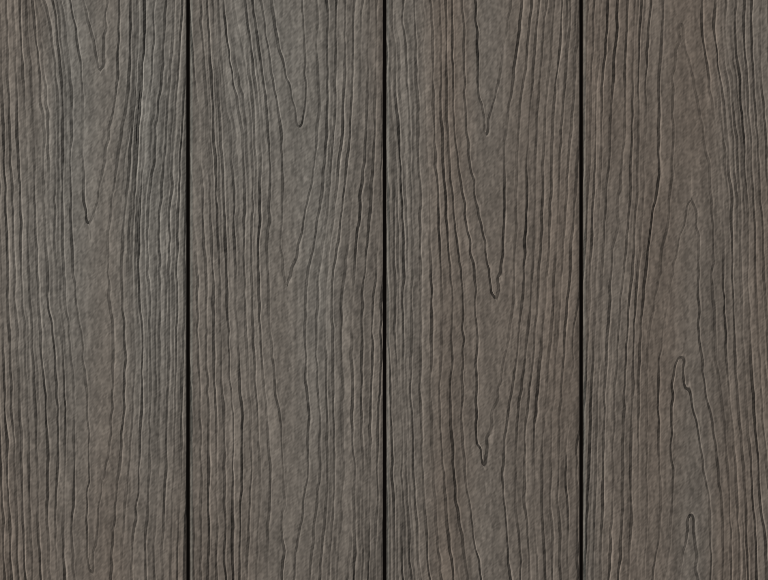
This texture is drawn by a Shadertoy shader. Its source:

```glsl
// Four upright composite deck boards with embossed cathedral wood grain.
// Each board draws the contour lines of a warped V-shaped ring field as
// shaded grooves, over streaky brown-grey tone, with dark gaps between boards.

#define BOARD_WIDTH 0.2559   // share of the canvas width
#define FIRST_GAP 0.2448     // position of the first gap, same unit
#define GAP_HALF 0.0085      // remaining lengths are in board widths
#define GROOVE_HALF 0.0058
#define GROOVE_DEPTH 0.42
#define RIDGE_LIGHT 0.24
#define RING_RATE 1.2        // rings per board width along the axis
#define BAND_AMOUNT 0.20
#define STREAK_AMOUNT 0.16
#define SPECKLE_AMOUNT 0.20

const vec3 WARM_BROWN = vec3(0.392, 0.356, 0.322);
const vec3 COOL_GREY = vec3(0.410, 0.396, 0.372);
const vec3 GAP_BLACK = vec3(0.040, 0.032, 0.026);
const vec4 TIP_HEIGHT = vec4(1.76, 1.48, 0.61, 2.80);

float hash(vec2 p) {
    return fract(sin(dot(p, vec2(127.1, 311.7))) * 43758.5453);
}

float noise(vec2 p) {
    vec2 i = floor(p), f = fract(p);
    f = f * f * (3.0 - 2.0 * f);
    return mix(mix(hash(i), hash(i + vec2(1, 0)), f.x),
               mix(hash(i + vec2(0, 1)), hash(i + vec2(1, 1)), f.x), f.y);
}

// Distance along the grain from the lowest tip; the last board is turned over
float alongGrain(float y, int board) {
    float t = y - TIP_HEIGHT[board];
    return board == 3 ? -t : t;
}

// Signed offset from the centre line, which sways less towards the sides
float axisOffset(vec2 p, int board) {
    float t = alongGrain(p.y, board);
    vec2 seed = vec2(17.3, 9.1) * float(board);
    float x = p.x - 0.53;
    float sway = 0.028 * cos(3.785 * t) * exp(-14.0 * x * x);
    float bend = noise(p * vec2(3.0, 0.9) + seed) - 0.5;
    float wobble = noise(p * vec2(12.0, 7.0) + seed) - 0.5;
    return x + sway + 0.04 * bend + 0.010 * wobble;
}

// Ring field: whole numbers mark grooves, nested Vs that run straight at the sides
float ringField(vec2 p, int board) {
    float t = alongGrain(p.y, board);
    float d = axisOffset(p, board);
    float a = sqrt(d * d + 0.00004) - 0.0063;
    float level = RING_RATE * t * (t > 0.0 ? 1.0 : 0.5);
    float spread = 4.5 * a + 21.0 * (sqrt(a * a + 0.0225) - 0.15);
    float ragged = noise(p * vec2(34.0, 16.0) + float(board) * 5.7) - 0.5;
    float uneven = noise(vec2(p.x * 9.0, p.y * 0.5) + float(board) * 3.3) - 0.5;
    return level - spread + 0.15 * ragged + 1.3 * uneven * smoothstep(0.08, 0.25, a);
}

// Relief of one groove family: dark cut with a lit lip on its right
float groove(float ring, vec2 slope, float y, float side, float px) {
    float id = floor(ring + 0.5);
    float steep = max(length(slope), 0.5);
    float s = (ring - id) / steep;
    float across = s * slope.x / steep;
    float strength = mix(0.1, 1.2, noise(vec2(id * 7.3 + side * 31.0, y * 2.2)));
    float w = GROOVE_HALF * mix(0.6, 1.5, noise(vec2(id * 3.1 + side, y * 7.0)));
    float cut = 1.0 - smoothstep(w - 0.5 * px, w + 0.5 * px, abs(s));
    float lip = smoothstep(0.0, w, across)
              * (1.0 - smoothstep(1.5 * w, 2.0 * w + px, abs(s)));
    return strength * (RIDGE_LIGHT * lip * (1.0 - cut) - GROOVE_DEPTH * cut);
}

void mainImage(out vec4 fragColor, in vec2 fragCoord) {
    vec2 uv = fragCoord / iResolution.xy;
    float px = 1.0 / (iResolution.x * BOARD_WIDTH);
    vec2 p = fragCoord * px;
    p.x += 1.0 - FIRST_GAP / BOARD_WIDTH;
    int board = int(clamp(floor(p.x), 0.0, 3.0));
    float seed = float(board) * 23.7;
    vec2 q = vec2(fract(p.x), p.y);

    // Ring field and its slope
    const float STEP = 0.003;
    float ring = ringField(q, board);
    vec2 slope = vec2(ringField(q + vec2(STEP, 0), board) - ring,
                      ringField(q + vec2(0, STEP), board) - ring) / STEP;
    float d = axisOffset(q, board);
    float side = sign(d) + seed;

    // Main grooves, with patchy companions that thin out in the plain centre
    float relief = groove(ring, slope, q.y, side, px);
    float patches = smoothstep(0.45, 0.75, noise(vec2(q.x * 6.0 + seed, q.y * 0.9)));
    patches *= smoothstep(0.1, 0.22, abs(d));
    relief += 0.6 * patches * groove(ring - 0.4, slope, q.y, side + 5.0, px);

    // Broad tone: cool sheen at the upper left, grey stains along the grain
    vec2 fromSheen = (uv - vec2(0.17, 0.66)) * vec2(2.3, 1.7);
    float sheen = exp(-dot(fromSheen, fromSheen));
    float stain = noise(vec2(q.x * 5.0 + seed, q.y * 0.7));
    vec3 color = mix(WARM_BROWN, COOL_GREY, clamp(0.6 * sheen + 0.7 * stain - 0.2, 0.0, 1.0));
    color *= 0.98 + 0.07 * sheen + 0.03 * (uv.y - 0.5);

    // Tonal bands that follow the rings, fine streaks and speckle
    float band = noise(vec2(ring * 2.2 + seed, q.y * 1.3)) - 0.5;
    band *= smoothstep(0.03, 0.2, abs(d));
    float streak = noise(vec2(q.x * 70.0 + seed, q.y * 4.0)) - 0.5;
    vec2 skewed = mat2(0.8, 0.3, -0.5, 0.9) * q;
    float speckle = noise(skewed * vec2(150.0, 75.0) + seed)
                  + noise(q * vec2(105.0, 31.0) + seed) - 1.0;
    color *= 1.0 + BAND_AMOUNT * band + STREAK_AMOUNT * streak
           + SPECKLE_AMOUNT * speckle + relief;

    // Rounded board edges, a thin lit rim, and the gap
    float edge = min(q.x, 1.0 - q.x);
    color *= mix(0.85, 1.0, smoothstep(GAP_HALF, 0.04, edge));
    float rim = 1.0 - smoothstep(0.0, 0.008 + 0.5 * px, abs(q.x - GAP_HALF - 0.009));
    color += 0.09 * rim * vec3(0.9, 1.0, 0.95);
    float gap = 1.0 - smoothstep(GAP_HALF - 0.6 * px, GAP_HALF + 0.6 * px, edge);
    fragColor = vec4(mix(color, GAP_BLACK, gap), 1.0);
}
```
